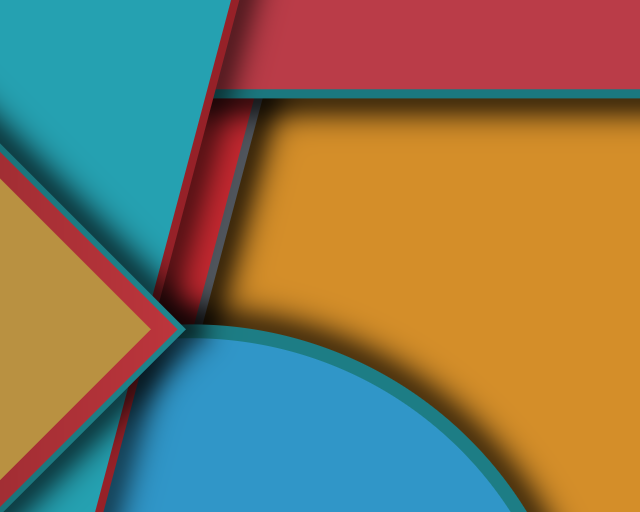
A WebGL 1 fragment shader for this background:

```glsl
precision highp float;
// Layered paper-cut background: slanted slabs, a band, a disc and a wedge with soft shadows.

uniform vec2 u_resolution;

#define SLOPE 0.2655             // horizontal run of the slanted edges per unit height
#define SLAB_X 0.2020            // foot of the teal slab's edge
#define STRIP_X 0.2985           // foot of the red strip's edge
#define BAND_Y 0.8078            // lower edge of the top band
#define DISC_CENTER vec2(0.3746, -0.4016)
#define DISC_RADIUS 0.768
#define WEDGE_TIP vec2(0.3632, 0.3567)
#define SHADOW_WIDTH 0.047

const vec3 ORANGE = vec3(0.832, 0.557, 0.161);
const vec3 TEAL = vec3(0.145, 0.631, 0.694);
const vec3 DEEP_TEAL = vec3(0.112, 0.490, 0.520);
const vec3 BLUE = vec3(0.188, 0.588, 0.784);
const vec3 PINK = vec3(0.730, 0.235, 0.282);
const vec3 RED = vec3(0.770, 0.157, 0.188);
const vec3 DARK_RED = vec3(0.590, 0.130, 0.157);
const vec3 WEDGE_RED = vec3(0.690, 0.195, 0.220);
const vec3 TAN = vec3(0.725, 0.569, 0.255);
const vec3 GRAY = vec3(0.315, 0.335, 0.365);

// Signed distances, negative inside
float slantedEdge(vec2 p, float foot) {
  return (p.x - foot - SLOPE * p.y) / sqrt(1.0 + SLOPE * SLOPE);
}

float wedge(vec2 p) {
  vec2 q = vec2(p.x - WEDGE_TIP.x, abs(p.y - WEDGE_TIP.y));
  return q.x > q.y ? length(q) : (q.x + q.y) * 0.70711;
}

// Paints a shape with a smooth edge one pixel wide
vec3 fill(vec3 base, vec3 color, float d) {
  return mix(base, color, clamp(0.5 - d * u_resolution.y, 0.0, 1.0));
}

// Darkens the layers beneath a shape, fading with distance
vec3 shadow(vec3 base, float d, float strength) {
  float fade = max(d, 0.0) / SHADOW_WIDTH;
  return base * (1.0 - strength * exp(-fade * fade));
}

// Casts a shadow, then paints a shape with a rim of the given width
vec3 layer(vec3 base, vec3 rim, vec3 body, float d, float rimWidth, float strength) {
  base = shadow(base, d, strength);
  base = fill(base, rim, d);
  return fill(base, body, d + rimWidth);
}

void main() {
  vec2 p = gl_FragCoord.xy / u_resolution.y;
  vec3 color = ORANGE;

  // Red strip with a gray rim
  color = layer(color, GRAY, RED, slantedEdge(p, STRIP_X), 0.0160, 0.70);

  // Disc
  float disc = length(p - DISC_CENTER) - DISC_RADIUS;
  color = layer(color, DEEP_TEAL, BLUE, disc, 0.0270, 0.62);

  // Top band
  color = layer(color, DEEP_TEAL * 0.96, PINK, BAND_Y - p.y, 0.0179, 0.66);

  // Teal slab with a red rim
  color = layer(color, DARK_RED, TEAL, slantedEdge(p, SLAB_X), 0.0157, 0.52);

  // Wedge, its borders brighter towards the tip
  float d = wedge(p);
  float light = mix(0.92, 1.08, clamp(p.x / WEDGE_TIP.x, 0.0, 1.0));
  color = layer(color, DEEP_TEAL * light, WEDGE_RED * light, d, 0.0115, 0.60);
  color = fill(color, TAN, d + 0.0484);

  gl_FragColor = vec4(color, 1.0);
}
```
